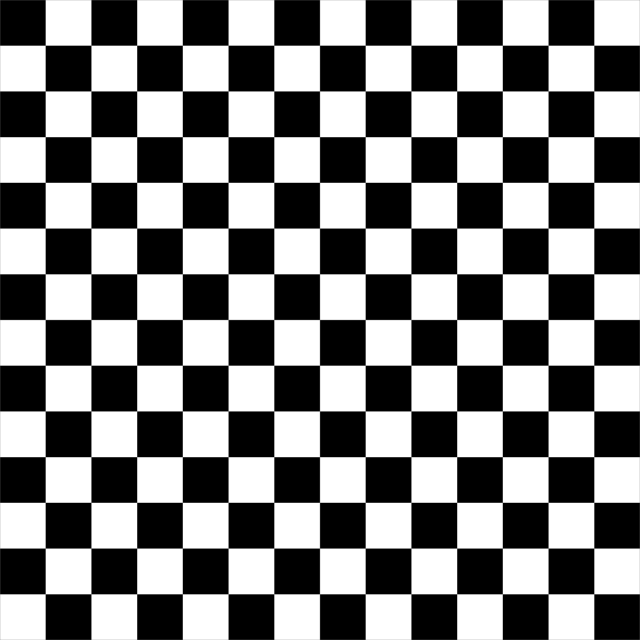
Give the GLSL for this pattern, as a three.js fragment shader.

```glsl
#define CELLS 14.0                // squares across and down, even so that it tiles
#define EDGE_WIDTH 0.00195        // width of the soft edge, in canvas units
#define LIGHT_COLOR vec3(1.0)
#define DARK_COLOR vec3(0.0)

varying vec2 vUv;

// Signed distance to the nearest cell border, in cells: positive in even cells
vec2 borderDistance(vec2 cell) {
  return abs(mod(cell - 0.5, 2.0) - 1.0) - 0.5;
}

void main() {
  // Soft square wave along each axis, from -1 to 1
  vec2 distanceOnCanvas = borderDistance(vUv * CELLS) / CELLS;
  vec2 stripes = clamp(2.0 * distanceOnCanvas / EDGE_WIDTH, -1.0, 1.0);

  // Crossed stripes give the checkerboard
  float checker = 0.5 + 0.5 * stripes.x * stripes.y;
  gl_FragColor = vec4(mix(DARK_COLOR, LIGHT_COLOR, checker), 1.0);
}
```
